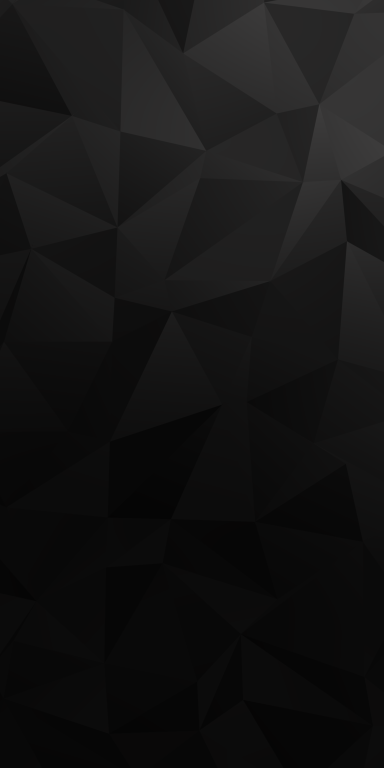
Write a WebGL 1 fragment shader that draws this background.

```glsl
precision highp float;

uniform vec2 u_resolution;

const float CELLS_ACROSS = 5.0;
const float JITTER = 0.94;

float hash(vec2 p) {
    vec3 q = fract(vec3(p.xyx) * 0.1031);
    q += dot(q, q.yzx + 33.33);
    return fract((q.x + q.y) * q.z);
}

vec2 hash2(vec2 p) {
    return vec2(hash(p + 17.3), hash(p + 61.7));
}

float cross2(vec2 a, vec2 b) {
    return a.x * b.y - a.y * b.x;
}

float turn(vec2 a, vec2 b, vec2 c) {
    return cross2(b - a, c - a);
}

// Displaced corner of the grid
vec2 meshVertex(vec2 id) {
    return id + 0.5 + (hash2(id) - 0.5) * JITTER;
}

// Distance to a line, positive on its left side
float edgeDistance(vec2 p, vec2 a, vec2 b) {
    return cross2(b - a, p - a) / length(b - a);
}

// Antialiased coverage of a counterclockwise triangle
float triangleCoverage(vec2 p, vec2 a, vec2 b, vec2 c, float blur) {
    float inside = min(edgeDistance(p, a, b),
                       min(edgeDistance(p, b, c), edgeDistance(p, c, a)));
    return smoothstep(-blur, blur, inside);
}

// Flat random tone with a faint slope across the facet
float facetTone(vec2 p, vec2 center, vec2 seed) {
    vec2 slope = hash2(seed + 5.1) - 0.5;
    return mix(0.62, 1.32, hash(seed)) + 0.4 * dot(p - center, slope);
}

// Returns weighted tone and weight of one triangle
vec2 facet(vec2 p, vec2 a, vec2 b, vec2 c, vec2 seed, float blur) {
    float weight = triangleCoverage(p, a, b, c, blur);
    return weight * vec2(facetTone(p, (a + b + c) / 3.0, seed), 1.0);
}

// One grid quad, split along a diagonal that lies inside it
vec2 quadFacets(vec2 p, vec2 id, float blur) {
    vec2 a = meshVertex(id);
    vec2 b = meshVertex(id + vec2(1.0, 0.0));
    vec2 c = meshVertex(id + vec2(1.0, 1.0));
    vec2 d = meshVertex(id + vec2(0.0, 1.0));

    bool splitAC = min(turn(a, b, c), turn(a, c, d)) > 0.0;
    bool splitBD = min(turn(a, b, d), turn(b, c, d)) > 0.0;
    if (splitBD && (!splitAC || hash(id + 29.4) > 0.5)) {
        vec2 first = a;
        a = b;
        b = c;
        c = d;
        d = first;
    }
    return facet(p, a, b, c, id + 101.2, blur)
         + facet(p, a, c, d, id + 157.8, blur);
}

float meshTone(vec2 p, float blur) {
    vec2 sum = vec2(0.0);
    vec2 cell = floor(p - 0.5);
    for (int y = -1; y <= 1; y++) {
        for (int x = -1; x <= 1; x++) {
            sum += quadFacets(p, cell + vec2(float(x), float(y)), blur);
        }
    }
    return sum.x / max(sum.y, 0.001);
}

// Dark ramp rising to a glow in the upper right corner
float ambientLight(vec2 uv, float aspect) {
    float height = uv.y + 0.2 * (uv.x - 0.5);
    vec2 toCorner = (vec2(1.0) - uv) * vec2(1.0, aspect);
    float glow = exp(-3.5 * dot(toCorner, toCorner));
    return 0.034 + 0.083 * smoothstep(0.25, 0.88, height) + 0.09 * glow;
}

void main() {
    vec2 uv = gl_FragCoord.xy / u_resolution;
    vec2 meshPoint = gl_FragCoord.xy / u_resolution.x * CELLS_ACROSS;
    float blur = 0.7 * CELLS_ACROSS / u_resolution.x;

    float light = ambientLight(uv, u_resolution.y / u_resolution.x);
    float tone = meshTone(meshPoint + 40.0, blur);
    vec3 tint = vec3(1.0, 0.985, 0.985);
    gl_FragColor = vec4(tint * light * tone, 1.0);
}
```
